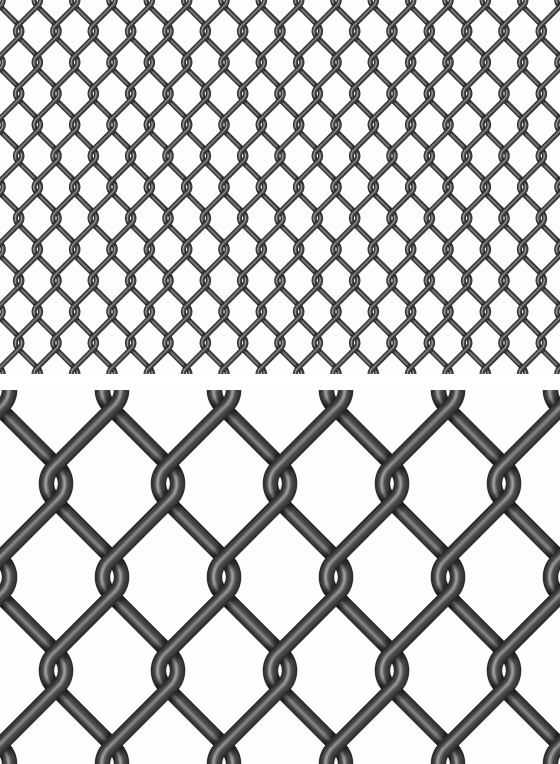
Top: the whole. Bottom: its middle third, enlarged.
Write a WebGL 1 fragment shader that draws this pattern.

```glsl
precision highp float;

uniform vec2 u_resolution;

// Lengths are in column pitches: one unit is the gap between knots in a row.
const vec2 REPEATS = vec2(15.0, 6.0);
const vec2 CELL = vec2(1.0, 1.66667);
const float WIRE_RADIUS = 0.069;
const float HOOK_REACH = 0.085;      // how far a bend passes the knot centre
const float HIGHLIGHT_SIDE = 0.12;   // shift of the sheen towards the left
const float SHEEN_STRAIGHT = 0.22;
const float SHEEN_BEND = 0.32;
const float SHADOW_DEPTH = 0.5;
const vec3 BACKGROUND = vec3(0.992);
const vec3 STEEL_EDGE = vec3(0.14);
const vec3 STEEL_BODY = vec3(0.30);

const float DIAGONAL = 0.70710678;

// Zigzag wire between the knot lines x = 0 and x = CELL.x / 2.
// Returns offset from its axis (left positive), distance to the nearest
// bend in y, and 1 where the wire climbs to the right.
vec3 zigzagWire(vec2 p) {
    vec2 halfCell = 0.5 * CELL;
    float y = mod(p.y + halfCell.y, CELL.y) - halfCell.y;
    float climbing = step(0.0, y);

    // Fold every stretch onto the half next to the left bend.
    vec2 q = vec2(p.x, abs(y));
    float side = 1.0;
    if (q.y > 0.5 * halfCell.y) {
        q = halfCell - q;
        side = -1.0;
    }

    // A round bend that runs tangentially into a 45 degree line.
    float crossing = 0.5 * (halfCell.y - halfCell.x);
    float bendRadius = (crossing - HOOK_REACH) / (2.0 * DIAGONAL - 1.0);
    vec2 r = q - vec2(bendRadius - HOOK_REACH, 0.0);
    float along = (r.x + r.y) * DIAGONAL;
    float outward = along < 0.0 ? length(r) : (r.y - r.x) * DIAGONAL;
    return vec3(side * (outward - bendRadius), q.y, climbing);
}

// Rounded metal: dark rims, grey body and a narrow sheen.
vec3 steel(vec3 wire) {
    float t = clamp(wire.x / WIRE_RADIUS, -1.0, 1.0);
    float s = t - HIGHLIGHT_SIDE;
    float sheen = mix(SHEEN_BEND, SHEEN_STRAIGHT, smoothstep(0.0, 0.3, wire.y));
    return mix(STEEL_BODY, STEEL_EDGE, t * t) + sheen * exp(-14.0 * s * s);
}

float coverage(vec3 wire, float pixel) {
    return clamp(0.5 + (WIRE_RADIUS - abs(wire.x)) / pixel, 0.0, 1.0);
}

void main() {
    vec2 p = gl_FragCoord.xy / u_resolution * REPEATS * CELL;
    float pixel = REPEATS.x * CELL.x / u_resolution.x;

    // The two wires that hook together on the nearest knot line.
    float line = floor(2.0 * p.x / CELL.x + 0.5);
    vec3 leftWire = zigzagWire(p - (line - 1.0) * 0.5 * CELL);
    vec3 rightWire = zigzagWire(p - line * 0.5 * CELL);

    // Climbing stretches always pass in front.
    bool rightInFront = rightWire.z > 0.5;
    vec3 front = leftWire;
    vec3 back = rightWire;
    if (rightInFront) {
        front = rightWire;
        back = leftWire;
    }

    // Contact shadow at crossings, fading out around the bend.
    float nearFront = 1.0 - smoothstep(0.8, 2.2, abs(front.x) / WIRE_RADIUS);
    float shadow = SHADOW_DEPTH * nearFront * smoothstep(0.0, 0.1, back.y);

    vec3 color = mix(BACKGROUND, steel(back) * (1.0 - shadow), coverage(back, pixel));
    color = mix(color, steel(front), coverage(front, pixel));
    gl_FragColor = vec4(color, 1.0);
}
```
